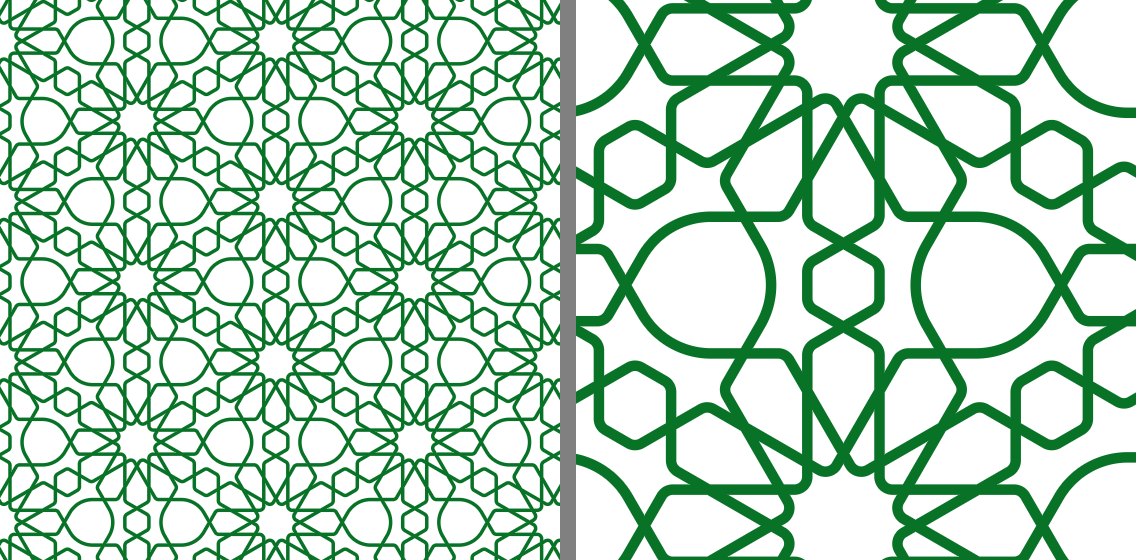
Left: the whole. Right: its middle third, enlarged.
Write a three.js fragment shader that draws this pattern.

```glsl
// Interlaced twelve-pointed star lattice: rounded green strapwork on white.
#define UNIT 0.14323               // half the spacing between neighbouring stars
#define STAR_ORIGIN vec2(0.4925, 0.6402)
#define STRAP 0.15                 // half gap between paired parallel lines
#define PETAL 0.284                // distance from petal centre to its sides
#define PETAL_ROUND 0.33           // radius of the petal sides
#define FILLET 0.054               // radius of the small corners
#define HALF_LINE 0.0218
#define INK vec3(0.03, 0.45, 0.15)
#define PAPER vec3(1.0)

varying vec2 vUv;

const float ROOT3 = 1.7320508;

vec2 mirrorAcross(vec2 p, vec2 normal) {
  return p - 2.0 * max(dot(p, normal), 0.0) * normal;
}

// Folds the plane into the triangle star centre, edge midpoint, petal centre.
// Result x runs from the star to the midpoint (0 to 1), y towards the petal.
vec2 foldHexLattice(vec2 p) {
  vec2 halfCell = vec2(ROOT3, 1.0);
  vec2 a = mod(p + halfCell, 2.0 * halfCell) - halfCell;
  vec2 b = mod(p, 2.0 * halfCell) - halfCell;
  vec2 q = abs(dot(a, a) < dot(b, b) ? a : b).yx;
  q = mirrorAcross(q, vec2(-0.5 * ROOT3, 0.5));
  return mirrorAcross(q, vec2(-0.5, 0.5 * ROOT3));
}

// Distance to the path start-corner-end with its corner rounded.
float roundedCorner(vec2 p, vec2 start, vec2 corner, vec2 end, float radius) {
  vec2 armA = start - corner, armB = end - corner;
  vec2 dirA = normalize(armA);
  vec2 axis = normalize(dirA + normalize(armB));
  vec2 side = vec2(-axis.y, axis.x);
  side *= sign(dot(dirA, side));

  // Mirror both arms onto one, keeping each arm's own length.
  vec2 q = vec2(dot(p - corner, side), dot(p - corner, axis));
  float armLength = q.x > 0.0 ? length(armA) : length(armB);
  q.x = abs(q.x);
  vec2 dir = vec2(dot(dirA, side), dot(dirA, axis));

  float along = dot(q, dir);
  float tangent = radius * dir.y / dir.x;
  if (along < tangent)
    return abs(length(q - vec2(0.0, radius / dir.x)) - radius);
  return length(q - dir * min(along, armLength));
}

float strapDistance(vec2 p) {
  // Points where straps meet the mirror lines.
  vec2 starCross = vec2(2.0 * STRAP, 0.0);
  vec2 innerCross = STRAP * vec2(ROOT3, 1.0);
  vec2 hexTip = vec2(1.0 - 2.0 * STRAP / ROOT3, 0.0);
  float petalEdge = 1.0 - PETAL;
  vec2 petalTip = vec2(petalEdge, petalEdge / ROOT3);

  // Inner star points
  vec2 starPoint = STRAP * 0.5 * vec2(ROOT3 + 1.0, ROOT3 - 1.0);
  float d = roundedCorner(p, innerCross, starPoint, starCross, FILLET);

  // Long straps leading to the petals and to the hexagons
  vec2 petalBend = vec2(petalEdge, (petalEdge - starCross.x) / ROOT3);
  d = min(d, roundedCorner(p, starCross, petalBend, petalTip, FILLET));
  vec2 hexBend = vec2(1.0 - ROOT3 * STRAP, STRAP);
  d = min(d, roundedCorner(p, innerCross, hexBend, hexTip, FILLET));

  // Small hexagon between neighbouring stars
  vec2 hexCorner = vec2(1.0 - STRAP / ROOT3, STRAP);
  d = min(d, roundedCorner(p, hexTip, hexCorner, vec2(1.0, STRAP), FILLET));

  // Bulging petal side
  vec2 petalApex = vec2(1.0, (1.0 - 2.0 * PETAL) / ROOT3);
  vec2 farTip = vec2(2.0 - petalTip.x, petalTip.y);
  return min(d, roundedCorner(p, petalTip, petalApex, farTip, PETAL_ROUND));
}

void main() {
  vec2 p = (vUv - STAR_ORIGIN) / UNIT;
  float pixel = fwidth(p.y);
  float d = strapDistance(foldHexLattice(p)) - HALF_LINE;
  float coverage = clamp(0.5 - d / pixel, 0.0, 1.0);
  gl_FragColor = vec4(mix(PAPER, INK, coverage), 1.0);
}
```
